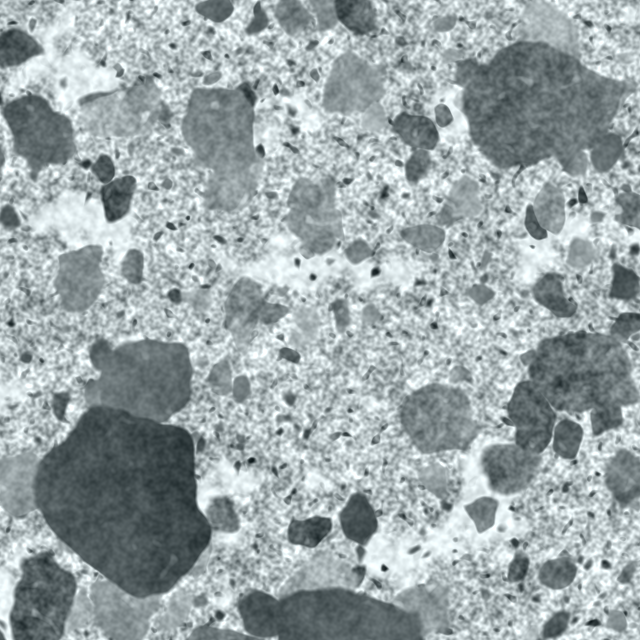
A WebGL 1 fragment shader for this texture:

```glsl
precision highp float;
// Cut and polished concrete: angular grey stones of four sizes in a pale, speckled cement.
// Stones are jittered soft polygons with warped outlines, laid from small to large;
// layered gradient noise gives the cement its grit and the stones their mottling.

uniform vec2 u_resolution;

const vec3 COOL_TINT = vec3(0.0, 0.043, 0.052);  // added to every grey
const float CEMENT_TONE = 0.725;
const float WHITE_TONE = 0.93;
const float PORE_DEPTH = 0.32;
const float GRIT = 0.31;             // contrast of the cement speckle
const float MOTTLE = 0.13;           // contrast inside the stones
const float EDGE = 0.0032;           // half width of a stone outline
const float RIM_WIDTH = 0.006;
const float RIM_LIGHT = 0.07;
const float CORNER_SHARPNESS = 26.0;
const float TAU = 6.28318;

// Per layer: cells across, share of cells filled, smallest and largest radius in cells
const vec4 GRAINS  = vec4(36.0, 0.27, 0.12, 0.36);
const vec4 PEBBLES = vec4(14.0, 0.50, 0.20, 0.45);
const vec4 STONES  = vec4(6.7, 0.68, 0.24, 0.50);
const vec4 BOULDERS = vec4(3.1, 0.72, 0.28, 0.54);

// Darkest and lightest tone of each layer
const vec2 GRAIN_TONES = vec2(0.16, 0.55);
const vec2 PEBBLE_TONES = vec2(0.26, 0.69);
const vec2 STONE_TONES = vec2(0.29, 0.65);
const vec2 BOULDER_TONES = vec2(0.27, 0.50);

vec2 hash2(vec2 cell) {
  vec3 q = fract(cell.xyx * vec3(0.1031, 0.1030, 0.0973));
  q += dot(q, q.yzx + 33.33);
  return fract((q.xx + q.yz) * q.zy);
}

vec2 direction(float angle) {
  return vec2(cos(angle), sin(angle));
}

float cornerSlope(vec2 cell, vec2 corner, vec2 f) {
  return dot(direction(TAU * hash2(cell + corner).x), f - corner);
}

float gradientNoise(vec2 p) {
  vec2 cell = floor(p), f = fract(p);
  vec2 w = f * f * f * (f * (f * 6.0 - 15.0) + 10.0);
  float low = mix(cornerSlope(cell, vec2(0.0), f), cornerSlope(cell, vec2(1.0, 0.0), f), w.x);
  float high = mix(cornerSlope(cell, vec2(0.0, 1.0), f), cornerSlope(cell, vec2(1.0), f), w.x);
  return mix(low, high, w.y);
}

// Noise at a given frequency, turned and shifted so that layers do not line up
float grain(vec2 p, float frequency) {
  vec2 turned = vec2(0.8 * p.x - 0.6 * p.y, 0.6 * p.x + 0.8 * p.y);
  return gradientNoise(turned * frequency + frequency * 1.37);
}

// Signed distance to a rounded random polygon: a smooth maximum of half planes
float polygonDistance(vec2 q, vec2 key, float radius) {
  float sum = 0.0;
  for (int side = 0; side < 7; side++) {
    float k = float(side);
    vec2 h = hash2(key + vec2(k * 7.0, k * 13.0 + 5.0));
    float reach = radius * mix(0.72, 1.15, h.y);
    sum += exp(CORNER_SHARPNESS * (dot(q, direction(TAU * (k + 0.8 * h.x) / 7.0)) - reach));
  }
  return log(sum) / CORNER_SHARPNESS;
}

// Lays one size of stones over the given tone
float layStones(float tone, vec2 p, vec4 layer, vec2 tones, float mottle, float seed) {
  vec2 home = floor(p * layer.x);
  for (int j = -1; j <= 1; j++) {
    for (int i = -1; i <= 1; i++) {
      vec2 cell = home + vec2(float(i), float(j));
      vec2 key = cell + seed;
      vec2 look = hash2(key + 31.7);
      vec2 build = hash2(key + 57.3);
      if (look.x > layer.y) continue;
      vec2 q = p * layer.x - cell - mix(vec2(0.15), vec2(0.85), hash2(key));
      vec2 axis = direction(TAU * build.x);
      q = vec2(dot(q, axis), dot(q, vec2(-axis.y, axis.x)));
      q.x *= mix(1.0, 1.55, build.y);
      float radius = mix(layer.z, layer.w, hash2(key + 83.1).x);
      float d = polygonDistance(q, key, radius) / layer.x;
      float edge = EDGE * mix(0.7, 1.8, build.x);
      float body = mix(tones.x, tones.y, look.y) + 0.12 * q.y + mottle * mix(0.6, 1.5, build.y);
      tone += RIM_LIGHT * build.x * exp(-d * d / (RIM_WIDTH * RIM_WIDTH));
      tone = mix(body, tone, smoothstep(-edge, edge, d));
    }
  }
  return tone;
}

void main() {
  vec2 p = gl_FragCoord.xy / min(u_resolution.x, u_resolution.y);
  float coarse = grain(p, 8.0), medium = grain(p, 27.0);
  float fine = grain(p, 72.0), finest = grain(p, 138.0);

  // Cement: grit, dark pores and smooth white patches
  float tone = CEMENT_TONE + 0.14 * coarse + 0.22 * medium + GRIT * (fine + finest);
  tone -= PORE_DEPTH * smoothstep(0.28, 0.5, grain(p, 56.0));
  float white = smoothstep(0.16, 0.42, grain(p, 6.3) + 0.35 * medium);
  tone = mix(tone, WHITE_TONE + 0.14 * fine, 0.8 * white);

  // Stones: mottled, with a few pale flecks
  float mottle = MOTTLE * (0.8 * coarse + medium + fine + 0.8 * finest);
  mottle += 0.16 * smoothstep(0.34, 0.55, grain(p, 40.0));
  vec2 warp = 0.024 * vec2(grain(p, 9.0), grain(p + 3.1, 9.0));
  warp += 0.009 * vec2(grain(p, 31.0), grain(p + 5.7, 31.0));
  vec2 rough = p + warp;
  tone = layStones(tone, rough, GRAINS, GRAIN_TONES, mottle, 11.0);
  tone = layStones(tone, rough, PEBBLES, PEBBLE_TONES, mottle, 137.0);
  tone = layStones(tone, rough, STONES, STONE_TONES, mottle, 251.0);
  tone = layStones(tone, rough, BOULDERS, BOULDER_TONES, mottle, 389.0);

  gl_FragColor = vec4(clamp(vec3(tone) + COOL_TINT, 0.0, 1.0), 1.0);
}
```
